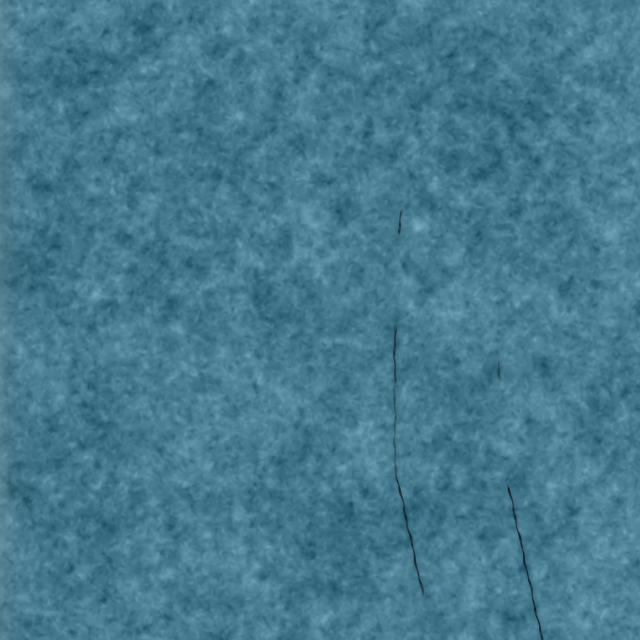
A WebGL 2 fragment shader for this texture:

```glsl
#version 300 es
precision highp float;
// Soft teal felt-like surface with a few thin, dark, broken cracks.
// The mottling sums layers of cellular noise made of small oriented tufts;
// the cracks follow two bent paths and are inked along spans of height.

uniform vec2 u_resolution;
out vec4 fragColor;

const vec3 TEAL = vec3(0.272, 0.477, 0.557);
const vec3 TONE_STEP = vec3(0.041, 0.041, 0.042);
const vec3 WORN_GREY = vec3(0.46, 0.56, 0.57);
const vec3 CRACK_INK = vec3(0.05, 0.11, 0.14);

// Each span: path index, bottom, top, ink strength
const int SPAN_COUNT = 5;
const vec4 SPANS[SPAN_COUNT] = vec4[](
    vec4(0.0, 0.633, 0.674, 0.80),
    vec4(0.0, 0.400, 0.492, 0.75),
    vec4(0.0, 0.068, 0.400, 0.45),
    vec4(0.0, 0.068, 0.262, 0.85),
    vec4(1.0, -0.05, 0.245, 0.88));
const vec4 SHORT_NICK = vec4(1.0, 0.407, 0.438, 0.60);

// Three random values in 0..1 for a cell and a seed
vec3 hash3(ivec2 cell, int seed) {
    uvec3 v = uvec3(ivec3(cell, seed)) * 1664525u + 1013904223u;
    for (int i = 0; i < 2; i++) {
        v.x += v.y * v.z;
        v.y += v.z * v.x;
        v.z += v.x * v.y;
        v ^= v >> 16u;
    }
    return vec3(v & 0xffffu) / 65535.0;
}

// Compact smooth bump, stretched along the given angle
float tuft(vec2 offset, float angle, float stretch) {
    vec2 along = vec2(cos(angle), sin(angle));
    float u = dot(offset, along);
    float v = dot(offset, vec2(-along.y, along.x)) * stretch;
    float falloff = max(0.0, 1.0 - u * u - v * v);
    return falloff * falloff * falloff;
}

// Light and dark tufts scattered over cells, roughly unit deviation
float tuftNoise(vec2 p, int seed, float stretch) {
    ivec2 home = ivec2(floor(p));
    float sum = 0.0;
    for (int y = -1; y <= 1; y++)
    for (int x = -1; x <= 1; x++)
    for (int k = 0; k < 2; k++) {
        ivec2 cell = home + ivec2(x, y);
        vec3 place = hash3(cell, seed + 2 * k);
        vec3 look = hash3(cell, seed + 2 * k + 1);
        vec2 offset = p - vec2(cell) - place.xy;
        sum += (2.0 * look.x - 1.0) * tuft(offset, 6.2832 * look.y, stretch);
    }
    return 1.83 * sqrt(stretch) * sum;
}

// Layered mottling from broad patches down to fine fibres
float mottling(vec2 uv) {
    return 0.32 * tuftNoise(uv * 9.0, 10, 1.3)
         + 0.62 * tuftNoise(uv * 31.0, 20, 1.6)
         + 0.55 * tuftNoise(uv * 62.0, 30, 1.9)
         + 0.42 * tuftNoise(uv * 112.0, 40, 2.0);
}

// Horizontal position of a crack path at height y
float crackPath(float y, float index) {
    float base = mix(0.617, 0.779, index);
    float bend = mix(0.27, 0.31, index);
    float wobble = 0.0008 * sin(y * 95.0) + 0.0005 * sin(y * 233.0 + 1.7);
    return base + 0.22 * max(bend - y, 0.0) + 0.055 * max(y - 0.5, 0.0) + wobble;
}

// Ink coverage of one span: a thin core with a faint shadow
float crackInk(vec2 uv, vec4 span, float pixel) {
    float d = abs(uv.x - crackPath(uv.y, span.x));
    float ends = smoothstep(span.y - 0.003, span.y + 0.007, uv.y)
               * (1.0 - smoothstep(span.z - 0.010, span.z + 0.003, uv.y));
    float breaks = 0.85 + 0.15 * sin(uv.y * 310.0 + 2.0 * sin(uv.y * 127.0));
    float halfWidth = 0.0012 + 0.0004 * sin(uv.y * 170.0);
    float soft = max(pixel, 0.0015);
    float core = 1.0 - smoothstep(halfWidth - 0.5 * soft, halfWidth + soft, d);
    float shadow = 0.18 * exp(-d * d / 0.000025);
    return span.w * ends * max(core * breaks, shadow);
}

void main() {
    vec2 uv = gl_FragCoord.xy / u_resolution;
    float pixel = 1.0 / min(u_resolution.x, u_resolution.y);

    // Mottled ground, a touch lighter toward the lower right
    float tone = mottling(uv) + 0.25 * (uv.x - uv.y);
    vec3 colour = TEAL + TONE_STEP * tone;

    // Greyish wear along the left border
    colour = mix(colour, WORN_GREY, 0.38 * exp(-uv.x / 0.014));

    // Cracks
    float ink = crackInk(uv, SHORT_NICK, pixel);
    for (int i = 0; i < SPAN_COUNT; i++) {
        ink = max(ink, crackInk(uv, SPANS[i], pixel));
    }
    fragColor = vec4(mix(colour, CRACK_INK, ink), 1.0);
}
```
